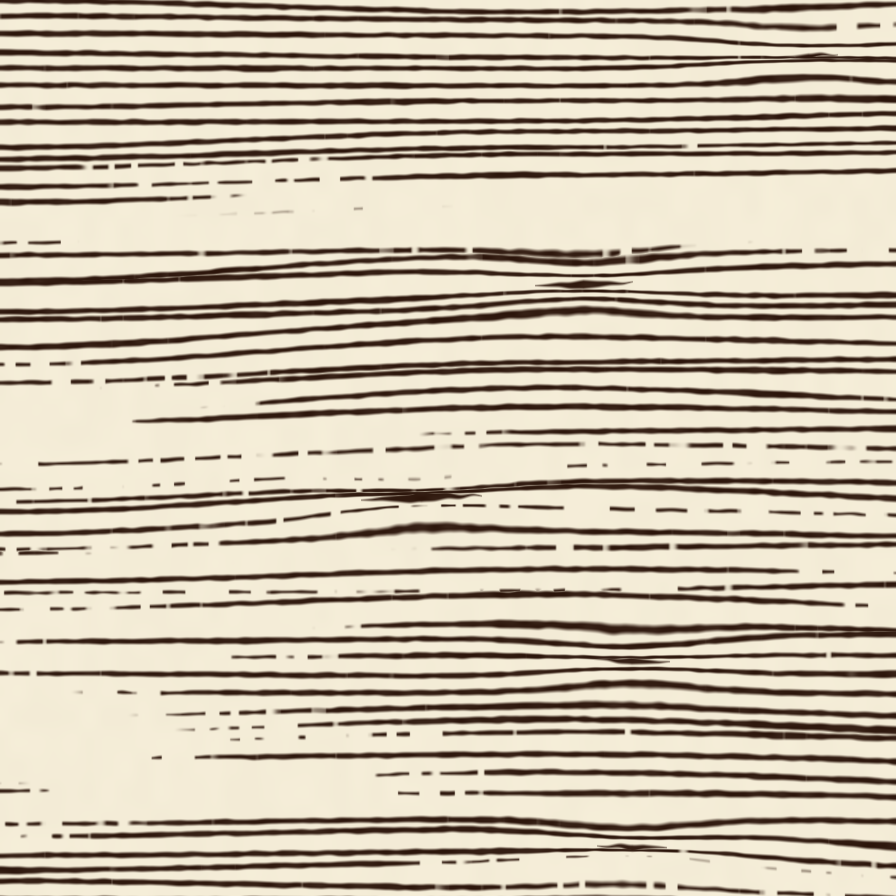
Write a Shadertoy shader that draws this texture.

```glsl
const vec3 PAPER = vec3(0.957, 0.927, 0.843);
const vec3 INK = vec3(0.165, 0.075, 0.035);
const float ROWS = 52.0;
const float SOFTNESS = 0.0021;
const int KNOTS = 5;

float hash(vec2 p) {
    vec3 q = fract(p.xyx * vec3(0.1031, 0.1030, 0.0973));
    q += dot(q, q.yzx + 33.33);
    return fract((q.x + q.y) * q.z);
}

// Smooth noise along x, independent for every seed
float noise1(float x, float seed) {
    float cell = floor(x);
    float f = smoothstep(0.0, 1.0, x - cell);
    return mix(hash(vec2(cell, seed)), hash(vec2(cell + 1.0, seed)), f);
}

float noise2(vec2 p, float seed) {
    float row = floor(p.y);
    float f = smoothstep(0.0, 1.0, p.y - row);
    return mix(noise1(p.x, row + seed), noise1(p.x, row + 1.0 + seed), f);
}

float cover(float halfWidth, float dist, float soft) {
    return smoothstep(-soft, soft, halfWidth - dist);
}

vec2 knotCenter(int i) {
    float id = float(i);
    return vec2(hash(vec2(id, 71.3)), (id + 0.2 + 0.6 * hash(vec2(id, 18.7))) / float(KNOTS));
}

// Slow bending of the grain, pinched together around each knot
float bendGrain(vec2 p) {
    float y = p.y + 0.035 * (noise2(p * vec2(1.6, 4.0), 310.0) - 0.5);
    for (int i = 0; i < KNOTS; i++) {
        vec2 q = p - knotCenter(i);
        y += q.y * 0.9 * exp(-q.x * q.x / 0.012 - q.y * q.y / 0.0008);
    }
    return y;
}

// One stroke: solid where wet, dashed where dry, absent where bare
float grainLine(float x, float y, float row, float density, float soft) {
    float drift = 0.5 * (hash(vec2(row, 5.7)) - 0.5) + 0.8 * (noise1(x * 1.7, row + 100.0) - 0.5);
    float rough = 0.0011 * (noise1(x * 60.0, row + 200.0) - 0.5);
    float dist = abs(y - (row + 0.5 + drift) / ROWS + rough);

    float wet = 0.6 * noise1(x * 2.1 + 9.0 * hash(vec2(row, 2.3)), row + 400.0) + 0.6 * density;
    float solid = smoothstep(0.36, 0.62, wet);
    float present = smoothstep(0.34, 0.37, wet);

    float swell = pow(noise1(x * 7.0, row + 500.0), 6.0);
    float grit = 0.0009 * (noise1(x * 95.0, row + 600.0) - 0.5);
    float halfWidth = mix(0.0013, 0.0029, solid) + 0.0013 * swell * solid + grit;

    float gapLevel = mix(0.62, -0.04, solid);
    float dash = smoothstep(gapLevel - 0.1, gapLevel + 0.1, noise1(x * 80.0, row + 700.0));
    return cover(halfWidth, dist, soft) * present * dash;
}

// Ragged sliver of ink, thickest in the middle
float knotSliver(vec2 q, float id, float soft) {
    float size = mix(0.4, 1.0, hash(vec2(id, 44.1)));
    float taper = 1.0 - abs(q.x) / (0.075 * size);
    float ragged = 0.003 * (noise1(q.x * 70.0, id + 800.0) - 0.5);
    float slope = 0.12 * (hash(vec2(id, 63.0)) - 0.5);
    return cover(0.0065 * size * taper, abs(q.y - slope * q.x + ragged), soft) * step(0.0, taper);
}

void mainImage(out vec4 fragColor, in vec2 fragCoord) {
    vec2 p = fragCoord / iResolution.y;
    float soft = max(SOFTNESS, 0.7 / iResolution.y);

    // Grain lines from the neighbouring rows
    float y = bendGrain(p);
    float nearest = floor(y * ROWS);
    float ink = 0.0;
    for (int i = -2; i <= 2; i++) {
        float row = nearest + float(i);
        float density = noise2(vec2(p.x * 1.4, row / ROWS * 11.0), 900.0);
        ink = max(ink, grainLine(p.x, y, row + 20.0, density, soft)
            * 0.0 + grainLine(p.x, y, row, density, soft));
    }

    // Knots
    for (int i = 0; i < KNOTS; i++) {
        ink = max(ink, knotSliver(p - knotCenter(i), float(i), soft));
    }

    // Paper mottling and slightly uneven ink
    float mottle = noise2(p * vec2(50.0, 35.0), 40.0) - 0.5;
    float inkFade = 0.93 + 0.07 * noise2(p * vec2(70.0, 160.0), 1200.0);
    vec3 paper = PAPER + 0.012 * mottle;
    fragColor = vec4(mix(paper, INK, ink * inkFade), 1.0);
}
```
